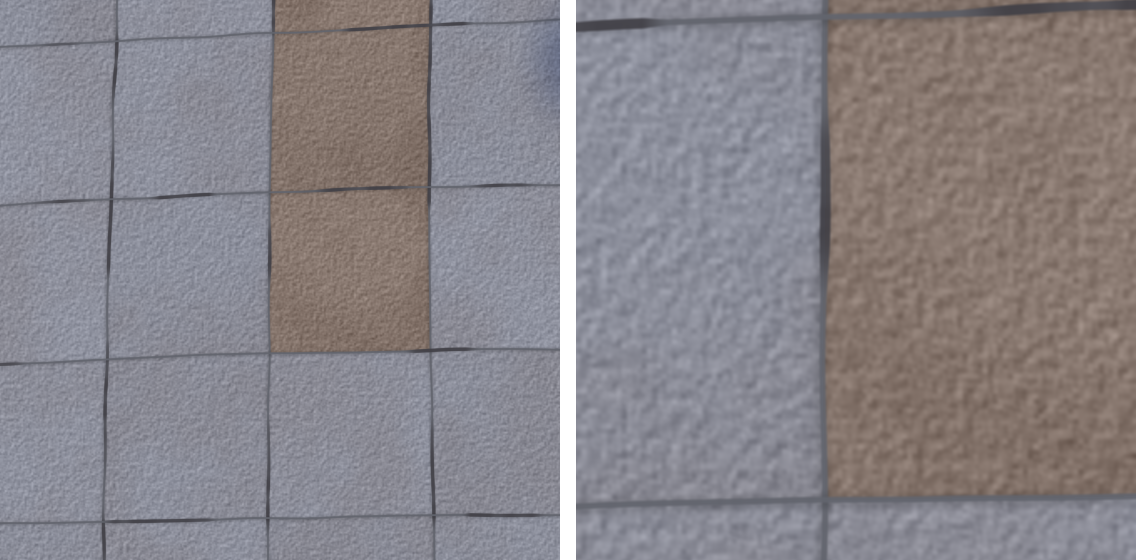
Left, the full canvas; right, a detail of the centre.
Write a WebGL 2 fragment shader that draws this texture.

```glsl
#version 300 es
precision highp float;
// Square floor tiles seen at a slight angle: grey-blue tiles with one column of brown ones.
// The canvas is warped into grid space; grout is the distance to the nearest grid line,
// and layered value noise gives the grain, soft blotches and worn joints.

uniform vec2 u_resolution;
out vec4 fragColor;

const vec3 GREY_COOL = vec3(0.555, 0.567, 0.618);
const vec3 GREY_WARM = vec3(0.535, 0.535, 0.575);
const vec3 BROWN_LIGHT = vec3(0.535, 0.472, 0.438);
const vec3 BROWN_DARK = vec3(0.495, 0.430, 0.395);
const vec3 GROUT_PALE = vec3(0.385, 0.395, 0.430);
const vec3 GROUT_DARK = vec3(0.255, 0.250, 0.275);
const float GROUT_HALF_WIDTH = 0.0023;

float hash(vec2 p) {
    vec3 q = fract(p.xyx * vec3(0.1031, 0.1030, 0.0973));
    q += dot(q, q.yzx + 33.33);
    return fract((q.x + q.y) * q.z);
}

float noise(vec2 p) {
    vec2 cell = floor(p);
    vec2 f = fract(p);
    f = f * f * (3.0 - 2.0 * f);
    float low = mix(hash(cell), hash(cell + vec2(1.0, 0.0)), f.x);
    float high = mix(hash(cell + vec2(0.0, 1.0)), hash(cell + vec2(1.0, 1.0)), f.x);
    return mix(low, high, f.y);
}

float fbm(vec2 p, int octaves) {
    float sum = 0.0, amplitude = 0.5, total = 0.0;
    for (int i = 0; i < octaves; i++) {
        sum += amplitude * noise(p);
        total += amplitude;
        p = p * 2.03 + 17.7;
        amplitude *= 0.5;
    }
    return sum / total;
}

// Size of one tile at p: columns narrow upward, rows grow to the right.
vec2 tileSize(vec2 p) {
    return vec2(0.2955 - 0.0168 * p.y, 0.2834 + 0.0113 * p.x);
}

// Canvas position to grid position; whole numbers lie on the joints.
vec2 toGrid(vec2 p) {
    vec2 arch = 4.0 * p * (1.0 - p);
    float middleColumn = 0.480 + 0.0095 * p.y * p.y * p.y;
    float firstRow = 0.0651 + 0.0156 * p.x + 0.0075 * arch.x * arch.y;
    return (p - vec2(middleColumn, firstRow)) / tileSize(p) + vec2(2.0, 0.0);
}

// Signed distance to the nearest joint along one axis, with a hand-laid wobble.
float jointDistance(float g, float size, float along, float seed) {
    float line = floor(g + 0.5);
    float wobble = noise(vec2(along * 11.0, line * 7.0 + seed)) - 0.5;
    return (g - line) * size + wobble * 0.0035;
}

// Worn, dark stretches of a joint: 0 is pale grout, 1 is an open gap.
float jointWear(float g, float along, float seed) {
    float id = floor(g + 0.5) * 13.0 + seed;
    float stretches = smoothstep(0.42, 0.68, noise(vec2(along * 9.0, id)));
    float chips = noise(vec2(along * 45.0, id + 5.0));
    return clamp(stretches * (0.55 + 0.7 * chips), 0.0, 1.0);
}

// Lays one joint over the tile colour, with a faint soiled rim beside it.
vec3 drawJoint(vec3 base, float dist, float wear, float soft) {
    float width = GROUT_HALF_WIDTH * (0.75 + 0.6 * wear);
    float rim = 1.0 - smoothstep(0.0, 0.0075, abs(dist + 0.001));
    float core = 1.0 - smoothstep(width - soft, width + soft, abs(dist));
    base *= 1.0 - 0.13 * rim;
    return mix(base, mix(GROUT_PALE, GROUT_DARK, wear), core * 0.92);
}

// Pebbled surface lit from the upper left, centred on zero.
float grain(vec2 p) {
    vec2 q = p * 165.0;
    float relief = fbm(q, 2) - fbm(q + vec2(-0.45, 0.5), 2);
    float speckle = noise(p * 260.0 + 40.0) - 0.5;
    return relief * 0.13 + speckle * 0.055;
}

vec3 tileColor(vec2 p, vec2 cell) {
    float brown = step(1.5, cell.x) * step(cell.x, 2.5) * step(0.5, cell.y);
    float blotch = fbm(p * 7.0 + cell * 3.1, 4);
    float cool = smoothstep(0.25, 0.75, blotch + 0.10 * (p.y - 0.5));
    vec3 grey = mix(GREY_WARM, GREY_COOL, cool);
    vec3 tan_ = mix(BROWN_DARK, BROWN_LIGHT, smoothstep(0.28, 0.66, blotch));
    float tone = 1.0 + 0.025 * (hash(cell + 9.0) - 0.5);
    return mix(grey, tan_, brown) * tone;
}

void main() {
    vec2 p = gl_FragCoord.xy / u_resolution;
    float soft = max(0.0011, 0.75 / min(u_resolution.x, u_resolution.y));
    vec2 grid = toGrid(p);
    vec2 size = tileSize(p);
    vec2 dist = vec2(jointDistance(grid.x, size.x, p.y, 3.0),
                     jointDistance(grid.y, size.y, p.x, 51.0));

    // Tile index follows the wobbling joint so colours meet inside the grout.
    vec2 cell = floor(grid + 0.5) - step(dist, vec2(0.0));
    vec3 color = tileColor(p, cell) + grain(p);

    // Joints, then a soft bluish shade near the upper right edge.
    color = drawJoint(color, dist.x, jointWear(grid.x, p.y, 2.0), soft);
    color = drawJoint(color, dist.y, jointWear(grid.y, p.x, 70.0), soft);
    float shade = 1.0 - smoothstep(0.0, 0.11, length((p - vec2(1.02, 0.89)) * vec2(1.0, 0.7)));
    color *= 1.0 - shade * vec3(0.28, 0.24, 0.14);
    fragColor = vec4(color, 1.0);
}
```
